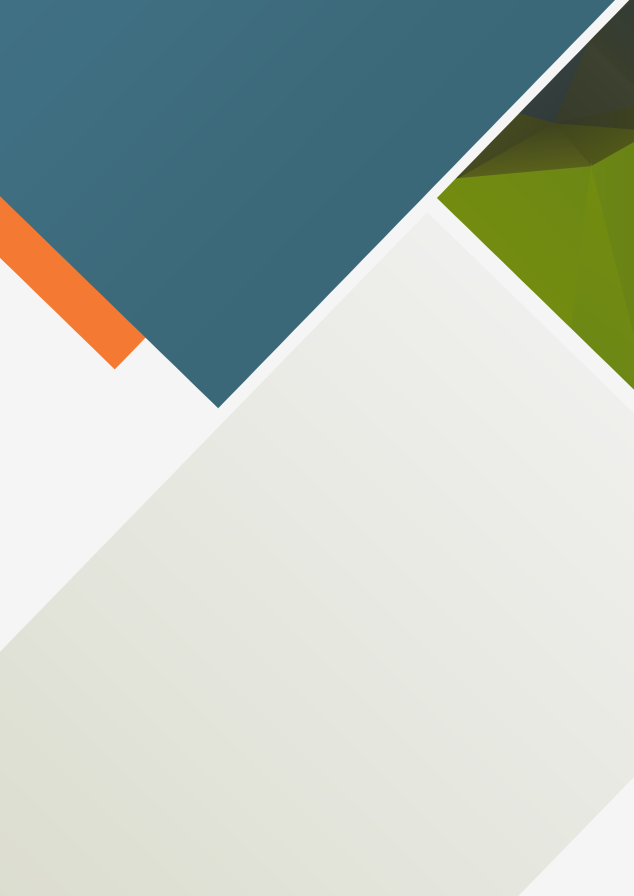
Give the GLSL for this background, as a WebGL 1 fragment shader.

```glsl
precision highp float;
// Diagonal panels in blue, orange and pale grey, with a faceted green corner.

uniform vec2 u_resolution;

// Tilted frame: RISE runs up to the right, FALL down to the right.
// All lengths are in units of the canvas height.
const vec2 RISE = vec2(0.697, 0.717);
const vec2 FALL = vec2(0.717, -0.697);

// Panel borders, measured along FALL or RISE
const float BLUE_RIGHT = -0.2048;
const float BLUE_BASE = 0.5600;
const float ORANGE_RIGHT = -0.3178;
const float ORANGE_BASE = 0.5107;
const float GREEN_LEFT = -0.1934;
const float GREEN_BASE = 0.8984;
const float GREY_LEFT = -0.1900;
const float GREY_RIGHT = 0.4148;
const float GREY_TOP = 0.8796;

// Panel colours
const vec3 PAPER = vec3(0.960, 0.960, 0.962);
const vec3 GREY_LOW = vec3(0.862, 0.868, 0.815);
const vec3 GREY_HIGH = vec3(0.938, 0.941, 0.930);
const vec3 BLUE_LOW = vec3(0.232, 0.408, 0.470);
const vec3 BLUE_HIGH = vec3(0.250, 0.438, 0.515);
const vec3 ORANGE = vec3(0.955, 0.475, 0.195);

// Facet colours
const vec3 SLATE = vec3(0.190, 0.230, 0.225);
const vec3 SHADE = vec3(0.225, 0.245, 0.175);
const vec3 MOSS = vec3(0.250, 0.265, 0.120);
const vec3 OLIVE = vec3(0.350, 0.380, 0.105);
const vec3 LEAF = vec3(0.450, 0.550, 0.060);
const vec3 LEAF_DEEP = vec3(0.425, 0.530, 0.085);

// Facet corners; the outer ones lie beyond the panel border
const vec2 HUB = vec2(0.6185, 0.862);
const vec2 KNEE = vec2(0.660, 0.814);
const vec2 WEST = vec2(0.456, 0.7956);
const vec2 NOTCH = vec2(0.510, 0.7995);
const vec2 NORTHWEST = vec2(0.565, 0.877);
const vec2 NORTH = vec2(0.6576, 0.954);
const vec2 TOP = vec2(0.729, 1.021);
const vec2 NORTHEAST = vec2(0.729, 0.885);
const vec2 EAST = vec2(0.729, 0.853);
const vec2 SOUTH = vec2(0.635, 0.609);
const vec2 SOUTHEAST = vec2(0.729, 0.544);

float pixel; // size of one pixel in canvas units

// Smooth coverage from a signed distance, positive inside
float cover(float d) {
  return clamp(d / pixel + 0.5, 0.0, 1.0);
}

float cross2(vec2 a, vec2 b) {
  return a.x * b.y - a.y * b.x;
}

// Signed distance to the line a-b, positive on its left
float edge(vec2 p, vec2 a, vec2 b) {
  return cross2(b - a, p - a) / length(b - a);
}

// Paints a triangle shaded from colour near (at a) to far (at edge b-c)
void facet(inout vec3 color, vec2 p, vec2 a, vec2 b, vec2 c, vec3 near, vec3 far) {
  float side = sign(cross2(b - a, c - a));
  float d = side * min(side * edge(p, b, c) * side,
                       min(side * edge(p, a, b) * side, side * edge(p, c, a) * side));
  // Recompute with orientation folded into each edge
  d = min(side * edge(p, b, c), min(side * edge(p, a, b), side * edge(p, c, a)));
  float t = 1.0 - clamp(edge(p, b, c) / edge(a, b, c), 0.0, 1.0);
  // Half a pixel of overlap hides the seams between neighbours
  color = mix(color, mix(near, far, t), cover(d + 0.5 * pixel));
}

// Dark facets above, bright green ones below
vec3 facets(vec2 p) {
  vec3 color = SHADE;
  facet(color, p, HUB, NORTHWEST, NORTH, SLATE, SLATE * 1.08);
  facet(color, p, HUB, NORTH, NORTHEAST, SHADE * 0.95, SHADE * 1.06);
  facet(color, p, TOP, NORTH, NORTHEAST, SLATE, SHADE);
  facet(color, p, HUB, NORTHEAST, EAST, SHADE * 0.9, MOSS);
  facet(color, p, HUB, NOTCH, NORTHWEST, MOSS, MOSS * 1.1);
  facet(color, p, HUB, EAST, KNEE, MOSS, OLIVE * 0.9);
  facet(color, p, HUB, KNEE, NOTCH, MOSS, OLIVE);
  facet(color, p, KNEE, WEST, SOUTH, LEAF_DEEP, LEAF);
  facet(color, p, KNEE, SOUTH, SOUTHEAST, LEAF, LEAF_DEEP);
  facet(color, p, KNEE, SOUTHEAST, EAST, LEAF_DEEP, LEAF_DEEP * 0.95);
  return color;
}

void main() {
  pixel = 1.0 / u_resolution.y;
  vec2 p = gl_FragCoord.xy * pixel;
  float u = dot(p, FALL);
  float v = dot(p, RISE);

  // Paper and the wide grey band
  vec3 color = PAPER;
  vec3 grey = mix(GREY_LOW, GREY_HIGH, clamp(v / GREY_TOP, 0.0, 1.0));
  color = mix(color, grey, cover(min(min(u - GREY_LEFT, GREY_RIGHT - u), GREY_TOP - v)));

  // Orange strip below the blue panel
  color = mix(color, ORANGE, cover(min(ORANGE_RIGHT - u, v - ORANGE_BASE)));
  vec3 blue = mix(BLUE_HIGH, BLUE_LOW, smoothstep(-0.70, BLUE_RIGHT, u));
  color = mix(color, blue, cover(min(BLUE_RIGHT - u, v - BLUE_BASE)));

  // Faceted corner
  color = mix(color, facets(p), cover(min(u - GREEN_LEFT, v - GREEN_BASE)));
  gl_FragColor = vec4(color, 1.0);
}
```
